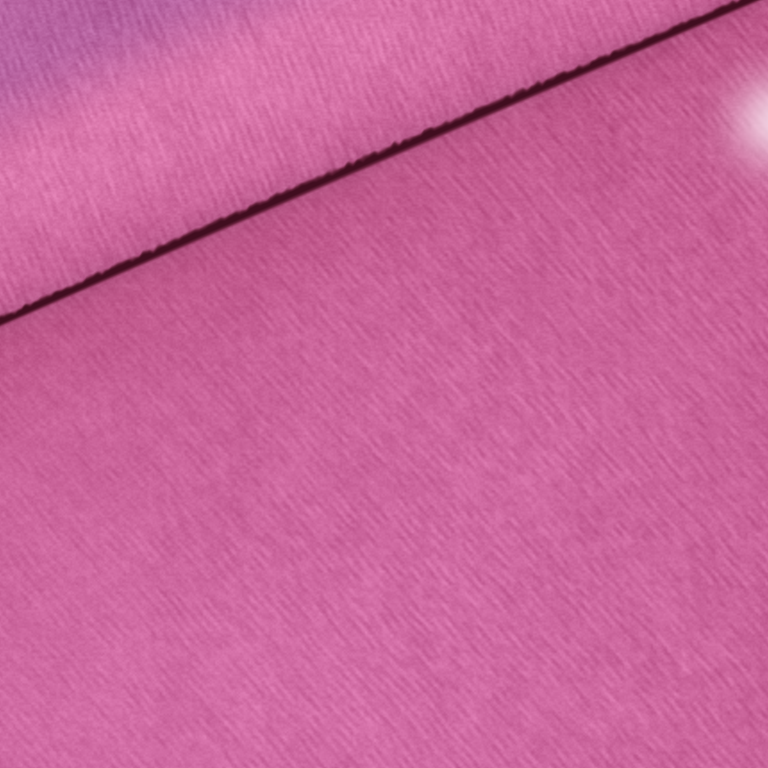
This texture is drawn by a WebGL 2 fragment shader. Its source:

```glsl
#version 300 es
precision highp float;

uniform vec2 u_resolution;
out vec4 outColor;

const vec3 ROSE_DEEP = vec3(0.755, 0.345, 0.545);
const vec3 ROSE_MID = vec3(0.790, 0.385, 0.595);
const vec3 ROSE_LIGHT = vec3(0.825, 0.430, 0.650);
const vec3 ROLL_LIGHT = vec3(0.850, 0.460, 0.665);
const vec3 ROLL_PURPLE = vec3(0.715, 0.385, 0.625);
const vec3 CREASE_EDGE = vec3(0.460, 0.160, 0.280);
const vec3 CREASE_CORE = vec3(0.250, 0.050, 0.120);
const vec3 GLOW_COLOR = vec3(0.960, 0.860, 0.910);

const vec3 CREASE_CURVE = vec3(0.581, 0.443, -0.014); // height, slope, bend
const float CREASE_HALF_WIDTH = 0.0065;
const float CREASE_FUZZ = 0.005;
const vec2 GLOW_CENTER = vec2(1.015, 0.842);
const float GLOW_RADIUS = 0.060;
const float FLAT_RIB_ANGLE = -0.86;
const float ROLL_RIB_ANGLE = -1.18;
const float RIB_COUNT = 92.0;
const float STITCH_COUNT = 62.0;
const float RIB_STRENGTH = 0.018;
const float STITCH_STRENGTH = 0.065;
const float FIBRE_STRENGTH = 0.075;
const float MOTTLE_STRENGTH = 0.045;

float hash(vec2 p) {
    return fract(sin(dot(p, vec2(127.1, 311.7))) * 43758.5453);
}

float noise(vec2 p) {
    vec2 cell = floor(p);
    vec2 f = fract(p);
    f = f * f * (3.0 - 2.0 * f);
    float low = mix(hash(cell), hash(cell + vec2(1.0, 0.0)), f.x);
    float high = mix(hash(cell + vec2(0.0, 1.0)), hash(cell + vec2(1.0)), f.x);
    return mix(low, high, f.y);
}

float fbm(vec2 p) {
    float sum = 0.0;
    float weight = 0.5;
    for (int i = 0; i < 4; i++) {
        sum += weight * noise(p);
        p = p * 2.03 + 17.3;
        weight *= 0.5;
    }
    return sum / 0.9375;
}

// Ribs of short stitches, with x running along each rib
float knit(vec2 uv, float angle, float visibility) {
    float c = cos(angle);
    float s = sin(angle);
    vec2 q = vec2(c * uv.x + s * uv.y, -s * uv.x + c * uv.y);
    q += 0.005 * (vec2(noise(uv * 24.0), noise(uv * 24.0 + 41.0)) - 0.5);
    float rib = cos(6.28318 * q.y * RIB_COUNT);
    float stitch = noise(q * vec2(STITCH_COUNT, RIB_COUNT * 2.0)) - 0.5;
    return visibility * (RIB_STRENGTH * rib + STITCH_STRENGTH * stitch);
}

// Brushed fuzz and soft unevenness of the pile
float pile(vec2 uv) {
    float fibre = 0.6 * noise(uv * vec2(210.0, 250.0)) + 0.4 * noise(uv * 430.0) - 0.5;
    float mottle = fbm(uv * 13.0) - 0.5;
    return FIBRE_STRENGTH * fibre + MOTTLE_STRENGTH * mottle;
}

vec3 flatCloth(vec2 uv, float depth) {
    float light = smoothstep(0.02, 0.62, depth - 0.16 * uv.x);
    vec3 color = mix(ROSE_DEEP, ROSE_MID, smoothstep(0.0, 0.22, depth));
    color = mix(color, ROSE_LIGHT, 0.85 * light);
    color = mix(color, ROSE_DEEP, 0.40 * smoothstep(0.55, 1.05, uv.x));
    float visibility = mix(0.55, 1.0, smoothstep(0.15, 0.85, uv.x + 0.3 * (1.0 - uv.y)));
    return color + (knit(uv, FLAT_RIB_ANGLE, visibility) + pile(uv)) * vec3(0.85, 1.0, 0.95);
}

vec3 rollCloth(vec2 uv, float height) {
    vec3 color = mix(ROSE_MID, ROLL_LIGHT, smoothstep(0.0, 0.16, height));
    color = mix(color, ROLL_PURPLE, smoothstep(0.20, 0.33, height));
    color = mix(color, ROSE_MID, 0.35 * smoothstep(0.35, 0.9, uv.x));
    return color + (knit(uv, ROLL_RIB_ANGLE, 0.9) + 1.15 * pile(uv)) * vec3(0.85, 1.0, 0.95);
}

void main() {
    vec2 uv = gl_FragCoord.xy / u_resolution;
    float pixel = 1.0 / min(u_resolution.x, u_resolution.y);

    // Signed height above the fold
    float crease = CREASE_CURVE.x + uv.x * (CREASE_CURVE.y + uv.x * CREASE_CURVE.z);
    float height = uv.y - crease;
    float fuzz = CREASE_FUZZ * (noise(uv * vec2(150.0, 70.0)) - 0.5);
    float edge = max(0.002, pixel);
    vec3 color = mix(flatCloth(uv, -height), rollCloth(uv, height), smoothstep(-edge, edge, height));

    // Contact shadow and dark gap under the roll
    float gap = abs(height + fuzz * step(0.0, height));
    float gapWidth = CREASE_HALF_WIDTH * mix(0.8, 1.1, sin(3.14159 * uv.x));
    color *= 1.0 - 0.13 * exp(-gap / 0.016);
    color = mix(color, CREASE_EDGE, 1.0 - smoothstep(gapWidth - edge, gapWidth + 2.0 * edge, gap));
    color = mix(color, CREASE_CORE, 1.0 - smoothstep(0.25 * gapWidth, 0.9 * gapWidth + edge, gap));

    // Pale glare at the right border
    vec2 glare = (uv - GLOW_CENTER) / GLOW_RADIUS;
    color = mix(color, GLOW_COLOR, 0.92 * exp(-dot(glare, glare) * vec3(1.1)));

    outColor = vec4(clamp(color, 0.0, 1.0), 1.0);
}
```
